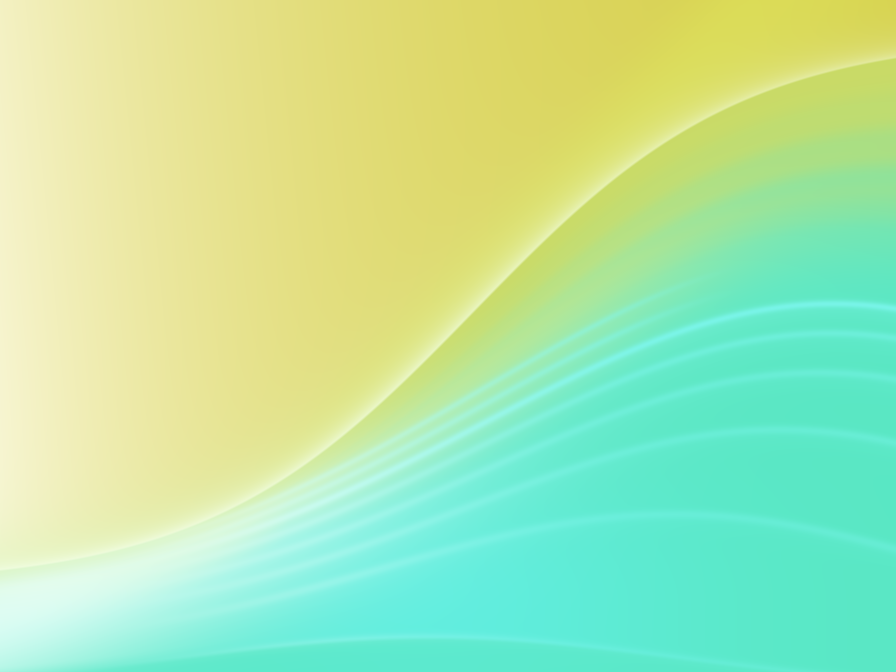
Reproduce this background procedurally as a Shadertoy shader.

```glsl
// A soft abstract wave: a warm yellow sky above a glowing S-shaped crest,
// with mint water below, crossed by a fan of fine light strands.
// The crest is a tanh curve; each strand is a bell curve from one family.

const vec3 CREAM       = vec3(0.960, 0.950, 0.785);
const vec3 GOLD        = vec3(0.825, 0.795, 0.225);
const vec3 LIME_RAY    = vec3(0.865, 0.875, 0.340);
const vec3 CREST_HAZE  = vec3(0.835, 0.940, 0.660);
const vec3 CREST_LIGHT = vec3(0.950, 0.995, 0.900);
const vec3 LEAF        = vec3(0.790, 0.855, 0.400);
const vec3 PALE_LEAF   = vec3(0.810, 0.930, 0.620);
const vec3 MINT        = vec3(0.350, 0.905, 0.765);
const vec3 AQUA        = vec3(0.375, 0.930, 0.870);
const vec3 STRAND_TINT = vec3(0.500, 0.970, 0.950);
const vec3 FOAM        = vec3(0.920, 1.000, 0.980);

const float CREST_MID_X  = 0.53;
const float CREST_MID_Y  = 0.538;
const float CREST_HEIGHT = 0.41;
const float CREST_WIDTH  = 0.30;
const int   STRANDS      = 8;
const float STREAK_COUNT = 13.0;
const float STREAK_DEPTH = 0.10;

float bell(float v) { return exp(-v * v); }

float hash(float n) {
    n = fract(n * 0.1031);
    n *= n + 33.33;
    return fract(n * (n + n));
}

float noise(float v) {
    float cell = floor(v);
    return mix(hash(cell), hash(cell + 1.0), smoothstep(0.0, 1.0, v - cell));
}

// Height in x, slope in y
vec2 crest(float x) {
    float s = tanh((x - CREST_MID_X) / CREST_WIDTH);
    return vec2(CREST_MID_Y + CREST_HEIGHT * s,
                CREST_HEIGHT / CREST_WIDTH * (1.0 - s * s));
}

// t runs from the topmost strand (0) to the lowest (1)
vec2 strand(float x, float t) {
    float t3 = t * t * t;
    float foot = 0.12 - 0.06 * t - 0.09 * t3 * t3;
    float top = 0.62 - 0.245 * t - 0.325 * t3 * t;
    float peak = 0.93 - 0.45 * t3 * t3;
    float width = 0.55 - 0.15 * t3;
    float u = (x - peak) / width;
    float rise = (top - foot) * bell(u);
    return vec2(foot + rise, -2.0 * u / width * rise);
}

// Signed distance to a curve, positive above it
float above(float y, vec2 curve) {
    return (y - curve.x) / sqrt(1.0 + curve.y * curve.y);
}

vec3 sky(vec2 p, float d) {
    float warmth = 1.0 - exp(-p.x / 0.47) * (1.0 + 0.16 * (0.75 - p.y));
    vec3 col = mix(CREAM, GOLD, warmth);

    // Diagonal lime ray at the upper right
    float side = p.x - 0.78 + 0.667 * (1.0 - p.y);
    float ray = smoothstep(-0.05, 0.06, side) * (1.0 - smoothstep(0.06, 0.30, side));
    col = mix(col, LIME_RAY, 0.7 * ray);

    // Wide haze, soft rim, then a thin bright core
    float left = 1.0 - smoothstep(0.0, 1.0, p.x);
    float reach = max(d, 0.0);
    col = mix(col, CREST_HAZE, exp(-reach / 0.055) * mix(0.25, 0.70, left));
    col = mix(col, CREST_LIGHT, exp(-reach / 0.020) * mix(0.34, 0.72, left));
    return mix(col, CREST_LIGHT, exp(-reach / 0.006) * mix(0.22, 0.50, left));
}

vec3 water(vec2 p, float crestY) {
    float low = 1.0 - smoothstep(0.1, 0.45, p.y);
    vec3 deep = mix(MINT, AQUA, bell((p.x - 0.48) / 0.30) * low);

    // Green fades to mint, more slowly where the strands crowd together
    float span = max(crestY - strand(p.x, 2.0 / 7.0).x, 0.06);
    float depth = (crestY - p.y) / span;
    float streak = noise(depth * STREAK_COUNT + 3.0) - 0.5;
    streak *= bell((depth - 0.5) / 0.45);
    float reach = mix(1.70, 0.98, smoothstep(0.35, 0.90, p.x));
    vec3 leaf = mix(PALE_LEAF, LEAF, smoothstep(0.15, 0.60, p.x));
    vec3 col = mix(leaf, deep, smoothstep(0.0, reach, depth + streak * STREAK_DEPTH));

    // Pale veil in the middle of the green band
    float veil = bell((depth - 0.65) / 0.38) * bell((p.x - 0.55) / 0.32);
    col = mix(col, vec3(0.78, 0.96, 0.72), 0.38 * veil);

    // Pale foam pouring in from the left
    float foam = bell(p.x / 0.41) * bell((p.y - 0.085 - 0.42 * p.x) / 0.14);
    foam *= mix(0.4, 1.0, smoothstep(-0.012, 0.02, above(p.y, strand(p.x, 1.0))));
    foam *= mix(0.7, 1.0, smoothstep(0.0, 0.5, depth));
    col = mix(col, FOAM, 0.88 * foam);

    // Fan of strands: a fine line with a soft skirt beneath
    for (int i = 0; i < STRANDS; i++) {
        float t = float(i) / float(STRANDS - 1);
        float d = above(p.y, strand(p.x, t));
        float line = bell(d / mix(0.0045, 0.0075, t));
        float skirt = bell(d / (d < 0.0 ? 0.024 : 0.008));
        float power = 0.55 + 0.35 * bell((t - 0.286) / 0.10) - 0.22 * t;
        float fade = smoothstep(0.10, 0.40, p.x);
        fade *= 1.0 - smoothstep(0.65, 0.84, p.x) * (1.0 - smoothstep(0.15, 0.28, t));
        vec3 tint = mix(FOAM, STRAND_TINT, smoothstep(0.15, 0.75, p.x));
        col = mix(col, tint, power * fade * (0.68 * line + 0.22 * skirt));
    }

    // Darker mint under the lowest strand
    float under = smoothstep(0.004, -0.004, above(p.y, strand(p.x, 1.0)));
    return mix(col, MINT, 0.6 * under * smoothstep(0.0, 0.3, p.x));
}

void mainImage(out vec4 fragColor, in vec2 fragCoord) {
    vec2 p = fragCoord / iResolution.xy;
    vec2 ridge = crest(p.x);
    float d = above(p.y, ridge);
    float soft = max(0.8 / iResolution.y, 0.002);
    vec3 col = mix(water(p, ridge.x), sky(p, d), smoothstep(-soft, soft, d));
    fragColor = vec4(clamp(col, 0.0, 1.0), 1.0);
}
```
